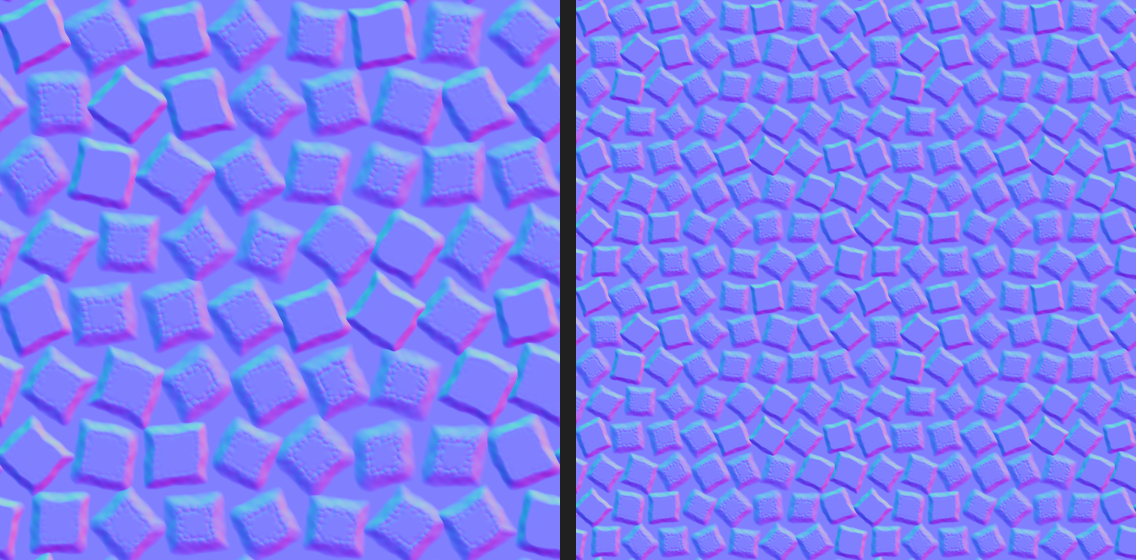
Left: one tile. Right: repeated 2 by 2.
Give the GLSL for this texture map, as a three.js fragment shader.

```glsl
#define CELLS 8.0
#define ROW_SHIFT 0.32
#define HALF_SIZE 0.455
#define SIZE_VARIATION 0.035
#define MAX_TURN 0.76
#define BEVEL_WIDTH 0.18
#define STONE_HEIGHT 0.088
#define EDGE_WOBBLE 0.007
#define RIM_BUMPS 0.012
#define SOFTNESS 0.0016

varying vec2 vUv;

vec4 hash4(vec2 cell) {
  vec4 p = fract(cell.xyxy * vec4(0.1031, 0.1030, 0.0973, 0.1099) + 0.137);
  p += dot(p, p.wzxy + 33.33);
  return fract((p.xxyz + p.yzzw) * p.zywx);
}

float smoothMax(float a, float b, float k) {
  float h = max(k - abs(a - b), 0.0) / k;
  return max(a, b) + 0.25 * h * h * k;
}

// Distance to the nearest feature point, for small worn lumps
float cellular(vec2 p) {
  vec2 cell = floor(p);
  float nearest = 1.0;
  for (int y = -1; y <= 1; y++) {
    for (int x = -1; x <= 1; x++) {
      vec2 id = cell + vec2(float(x), float(y));
      nearest = min(nearest, length(id + 0.15 + 0.7 * hash4(id).xy - p));
    }
  }
  return nearest;
}

float layeredSines(vec2 p, float seed) {
  return sin(p.x * 13.0 + p.y * 7.0 + seed)
       + sin(p.y * 17.0 - p.x * 9.0 + seed * 1.7)
       + 0.5 * sin(p.x * 31.0 + seed * 2.3) * sin(p.y * 29.0 + seed * 3.1);
}

// Height of one worn square block, p measured from its centre
float stoneHeight(vec2 p, vec2 id) {
  vec4 shape = hash4(id + 3.0);
  vec4 style = hash4(id + 41.0);
  p -= (shape.xy - 0.5) * 0.07;
  if (dot(p, p) > 0.6) return 0.0;

  float turn = (shape.z * 2.0 - 1.0) * MAX_TURN;
  float c = cos(turn), s = sin(turn);
  p = mat2(c, -s, s, c) * p;
  p.x += (style.x - 0.5) * 0.2 * p.y;
  p += 0.014 * sin(p.yx * 6.0 + style.yz * 6.28);

  vec2 halfSize = vec2(HALF_SIZE) + (style.yz * 2.0 - 1.0) * SIZE_VARIATION;
  vec2 side = abs(p) - halfSize;
  float d = smoothMax(side.x, side.y, mix(0.04, 0.16, style.w));
  d += EDGE_WOBBLE * layeredSines(p, shape.w * 20.0);

  float bevel = BEVEL_WIDTH * mix(0.75, 1.3, shape.w);
  float height = STONE_HEIGHT * smoothstep(0.0, bevel, -d);

  // Lumps along the inner rim of the bevel
  float rim = (d + bevel + 0.01) / 0.06;
  float band = exp(-rim * rim);
  if (band > 0.01) {
    float lump = smoothstep(0.1, 0.8, cellular(p * 11.0 + shape.xy * 20.0));
    height -= RIM_BUMPS * shape.w * band * lump;
  }
  return height;
}

// Highest block over the point, in rows that wrap around
float pavingHeight(vec2 uv) {
  vec2 p = uv * CELLS;
  float height = 0.0;
  for (int y = -1; y <= 1; y++) {
    float row = floor(p.y) + float(y);
    float shift = ROW_SHIFT * (1.0 - mod(row, 2.0));
    float column = floor(p.x - shift);
    for (int x = -1; x <= 1; x++) {
      vec2 cell = vec2(column + float(x), row);
      vec2 centre = cell + vec2(0.5 + shift, 0.5);
      height = max(height, stoneHeight(p - centre, mod(cell, CELLS)));
    }
  }
  return height;
}

void main() {
  // Slope by central differences, then packed as a tangent-space normal
  vec2 e = vec2(SOFTNESS, 0.0);
  vec2 slope = vec2(
    pavingHeight(vUv + e.xy) - pavingHeight(vUv - e.xy),
    pavingHeight(vUv + e.yx) - pavingHeight(vUv - e.yx)
  ) / (2.0 * SOFTNESS * CELLS);
  vec3 normal = normalize(vec3(-slope, 1.0));
  gl_FragColor = vec4(normal * 0.5 + 0.5, 1.0);
}
```
